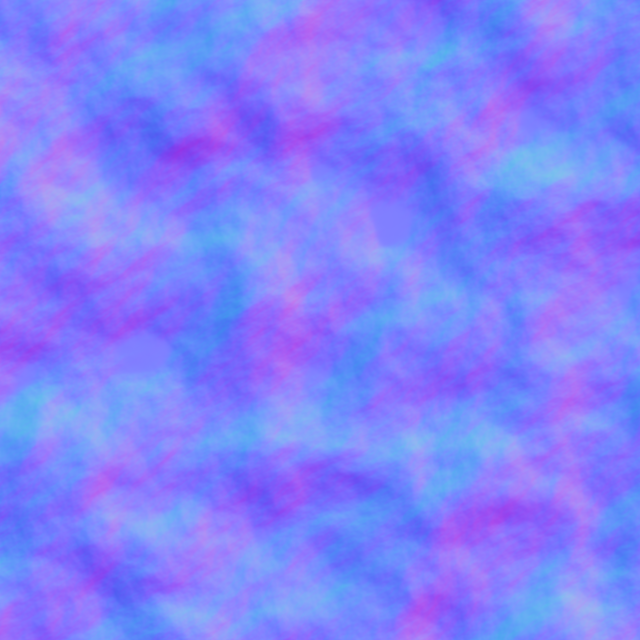
Reproduce this texture map procedurally as a WebGL 2 fragment shader.

```glsl
#version 300 es
precision highp float;

uniform vec2 u_resolution;
out vec4 fragColor;

const float TAU = 6.2831853;
const int OCTAVES = 6;

float hash(vec2 p) {
    return fract(sin(dot(p, vec2(127.1, 311.7))) * 43758.5453);
}

mat2 rotation(float angle) {
    float c = cos(angle), s = sin(angle);
    return mat2(c, -s, s, c);
}

// Contribution of one lattice corner with a random unit gradient
float corner(vec2 cell, vec2 offset) {
    float angle = TAU * hash(cell);
    return dot(vec2(cos(angle), sin(angle)), offset);
}

// Gradient noise with quintic blending, so that slopes stay continuous
float gradientNoise(vec2 p) {
    vec2 cell = floor(p);
    vec2 f = p - cell;
    vec2 blend = f * f * f * (f * (f * 6.0 - 15.0) + 10.0);
    vec2 right = vec2(1.0, 0.0);
    vec2 up = vec2(0.0, 1.0);
    float bottom = mix(corner(cell, f), corner(cell + right, f - right), blend.x);
    float top = mix(corner(cell + up, f - up), corner(cell + 1.0, f - 1.0), blend.x);
    return mix(bottom, top, blend.y);
}

// Octaves grow slightly more stretched along the grain as they get finer
float fractalNoise(vec2 p, vec2 lacunarity, float gain) {
    float sum = 0.0;
    float amplitude = 1.0;
    for (int i = 0; i < OCTAVES; i++) {
        sum += amplitude * gradientNoise(p);
        p = p * lacunarity + vec2(17.3, 9.7);
        amplitude *= gain;
    }
    return sum;
}

// Bends the plane a little so that the grain does not run straight
vec2 warp(vec2 uv, float frequency, float amount) {
    vec2 p = uv * frequency;
    return uv + amount * vec2(gradientNoise(p + 31.4), gradientNoise(p + 57.8));
}

// Softly limits the depth of the pits to a flat floor
float smoothFloor(float h, float level, float width) {
    float d = h - level;
    return level + 0.5 * (d + sqrt(d * d + width * width));
}

// Rough terrain with its grain rising to the right
float terrain(vec2 uv, float grainAngle) {
    vec2 bent = warp(uv, 5.0, 0.014);
    vec2 p = rotation(grainAngle) * bent * vec2(4.7, 5.3) + vec2(3.4, 7.1);
    float h = fractalNoise(p, vec2(1.95, 2.09), 0.315);
    return smoothFloor(h, -0.47, 0.04);
}

// Surface normal from central differences of the height
vec3 terrainNormal(vec2 uv, float grainAngle, float relief, float delta) {
    vec2 dx = vec2(delta, 0.0);
    vec2 dy = vec2(0.0, delta);
    vec2 slope = vec2(
        terrain(uv + dx, grainAngle) - terrain(uv - dx, grainAngle),
        terrain(uv + dy, grainAngle) - terrain(uv - dy, grainAngle)
    ) / (2.0 * delta);
    return normalize(vec3(-relief * slope, 1.0));
}

void main() {
    vec2 uv = gl_FragCoord.xy / u_resolution.y;
    vec3 normal = terrainNormal(uv, radians(40.0), 0.041, 0.001);
    fragColor = vec4(normal * 0.5 + 0.5, 1.0);
}
```
